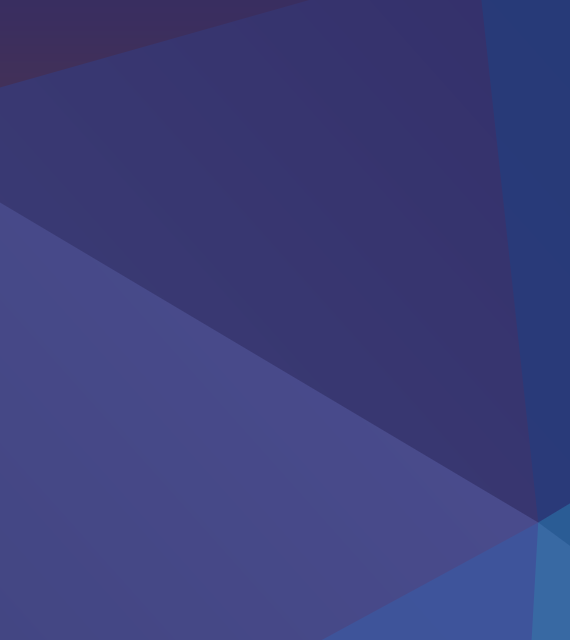
Give the GLSL for this background, as a Shadertoy shader.

```glsl
// Low-poly backdrop: six flat facets fan out around a hub near the lower right,
// with a plum corner cut across the top left. Each facet is a wedge between
// two rays, tinted by a soft diagonal gradient.

const int FACETS = 6;
const vec2 HUB = vec2(0.9443, 0.1836);

// Canvas points the rays pass through, counterclockwise around the hub
const vec2 RAY_ENDS[FACETS] = vec2[FACETS](
    vec2(0.8446, 1.0), vec2(0.0, 0.6836), vec2(0.5645, 0.0),
    vec2(0.9326, 0.0), vec2(1.0, 0.1471), vec2(1.0, 0.2135));

// Facet colours at the lower-left and upper-right ends of the diagonal:
// indigo, periwinkle, blue, light teal, deep teal, navy
const vec3 LOW_TINTS[FACETS] = vec3[FACETS](
    vec3(0.237, 0.245, 0.469), vec3(0.263, 0.275, 0.514),
    vec3(0.243, 0.325, 0.600), vec3(0.220, 0.410, 0.640),
    vec3(0.165, 0.360, 0.585), vec3(0.180, 0.227, 0.485));
const vec3 HIGH_TINTS[FACETS] = vec3[FACETS](
    vec3(0.204, 0.188, 0.418), vec3(0.306, 0.310, 0.578),
    vec3(0.243, 0.335, 0.615), vec3(0.220, 0.410, 0.640),
    vec3(0.165, 0.360, 0.585), vec3(0.153, 0.227, 0.470));

const vec2 CORNER_START = vec2(0.0, 0.8633);
const vec2 CORNER_END = vec2(0.5425, 1.0);
const vec3 PLUM_LOW = vec3(0.255, 0.188, 0.350);
const vec3 PLUM_HIGH = vec3(0.225, 0.180, 0.376);

// Smooth coverage of the half plane to the left of the line from a to b
float leftOf(vec2 p, vec2 a, vec2 b) {
    vec2 along = b - a;
    vec2 offset = p - a;
    float side = along.x * offset.y - along.y * offset.x;
    // Change of side across one pixel, measured along the line's normal
    float pixel = length(vec2(along.y, along.x) / iResolution.xy);
    return clamp(side / pixel + 0.5, 0.0, 1.0);
}

void mainImage(out vec4 fragColor, in vec2 fragCoord) {
    vec2 uv = fragCoord / iResolution.xy;
    float diagonal = 0.5 * (uv.x + uv.y);

    // Blend the wedges by coverage
    vec3 total = vec3(0.0);
    float weight = 0.0;
    for (int i = 0; i < FACETS; i++) {
        float afterStart = leftOf(uv, HUB, RAY_ENDS[i]);
        float beforeEnd = 1.0 - leftOf(uv, HUB, RAY_ENDS[(i + 1) % FACETS]);
        float coverage = afterStart * beforeEnd;
        total += coverage * mix(LOW_TINTS[i], HIGH_TINTS[i], diagonal);
        weight += coverage;
    }
    vec3 color = total / max(weight, 0.001);

    // Plum corner, fading upward
    vec3 plum = mix(PLUM_LOW, PLUM_HIGH, smoothstep(CORNER_START.y, 1.0, uv.y));
    color = mix(color, plum, leftOf(uv, CORNER_START, CORNER_END));

    fragColor = vec4(color, 1.0);
}
```
